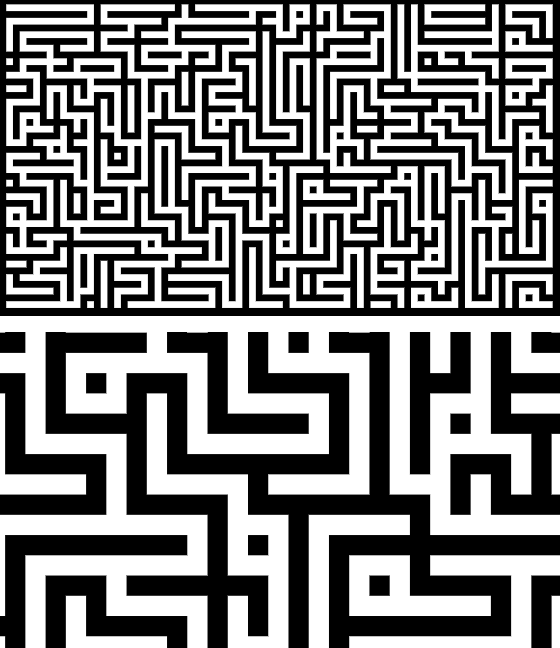
Top, the full canvas; bottom, a detail of the centre.
A WebGL 2 fragment shader for this pattern:

```glsl
#version 300 es
precision highp float;

uniform vec2 u_resolution;
out vec4 fragColor;

const vec3 WALL_COLOR = vec3(0.0);
const vec3 PATH_COLOR = vec3(1.0);
const vec2 CELLS = vec2(41.0, 23.0);        // maze size in cells
const float PITCH = 0.0427;                 // cell size, in canvas heights
const vec2 ORIGIN = vec2(0.0090, 0.0148);   // lower left post, in canvas heights
const float HALF_WALL = 0.25;               // half wall width, in cells
const float DOWN_CHANCE = 0.42;             // share of tree links that run downward
const float BEND_CHANCE = 0.30;             // share of bars bent into corners
const float SEED = 3.7;

float hash(vec2 p) {
    return fract(sin(dot(p + SEED, vec2(127.1, 311.7))) * 43758.5453);
}

// Link of an even post to its parent: -1 left, 0 down, 1 right.
float parentSide(vec2 post) {
    if (post.y < 1.0 || post.y >= CELLS.y) return 1.0;
    if (post.x < 1.0 || post.x >= CELLS.x) return 0.0;
    float pick = hash(post);
    if (pick < DOWN_CHANCE) return 0.0;
    return pick < 0.5 + 0.5 * DOWN_CHANCE ? -1.0 : 1.0;
}

// Bars follow the tree of even posts, or else cross its gaps.
bool barIsVertical(vec2 post) {
    if (mod(post.y, 2.0) < 0.5) {
        bool linked = parentSide(post - vec2(1.0, 0.0)) > 0.5
                   || parentSide(post + vec2(1.0, 0.0)) < -0.5;
        return !linked;
    }
    vec2 upper = post + vec2(0.0, 1.0);
    float side = parentSide(upper);
    bool faced = side < -0.5 && parentSide(upper - vec2(2.0, 0.0)) > 0.5;
    return abs(side) < 0.5 || faced;
}

// Each bar is straight, or bent into a corner to make dead ends and forks.
bool barHasArm(vec2 post, vec2 dir) {
    bool vertical = abs(dir.y) > 0.5;
    if (hash(post + 61.3) < BEND_CHANCE) {
        float turn = hash(post + (vertical ? 17.9 : 83.1)) < 0.5 ? -1.0 : 1.0;
        return dir.x + dir.y == turn;
    }
    return vertical == barIsVertical(post);
}

// A wall belongs to the odd post at one of its two ends.
bool hasWall(vec2 post, vec2 dir) {
    bool ownsBar = mod(post.x + post.y, 2.0) > 0.5;
    return ownsBar ? barHasArm(post, dir) : barHasArm(post + dir, -dir);
}

// Signed distance to the walls, in cells, negative inside them.
float wallDistance(vec2 p) {
    vec2 post = floor(p + 0.5);
    vec2 local = p - post;
    float dist = max(abs(local.x), abs(local.y)) - HALF_WALL;

    vec2 dir = vec2(1.0, 0.0);
    for (int i = 0; i < 4; i++) {
        if (hasWall(post, dir)) {
            float across = abs(dot(local, vec2(-dir.y, dir.x))) - HALF_WALL;
            dist = min(dist, max(across, -dot(local, dir)));
        }
        dir = vec2(-dir.y, dir.x);
    }

    // Outer frame
    vec2 inset = min(p, CELLS - p) - HALF_WALL;
    return min(dist, min(inset.x, inset.y));
}

void main() {
    vec2 p = (gl_FragCoord.xy / u_resolution.y - ORIGIN) / PITCH;
    float edge = 1.0 / (u_resolution.y * PITCH);
    float path = clamp(wallDistance(p) / edge + 0.5, 0.0, 1.0);
    fragColor = vec4(mix(WALL_COLOR, PATH_COLOR, path), 1.0);
}
```
